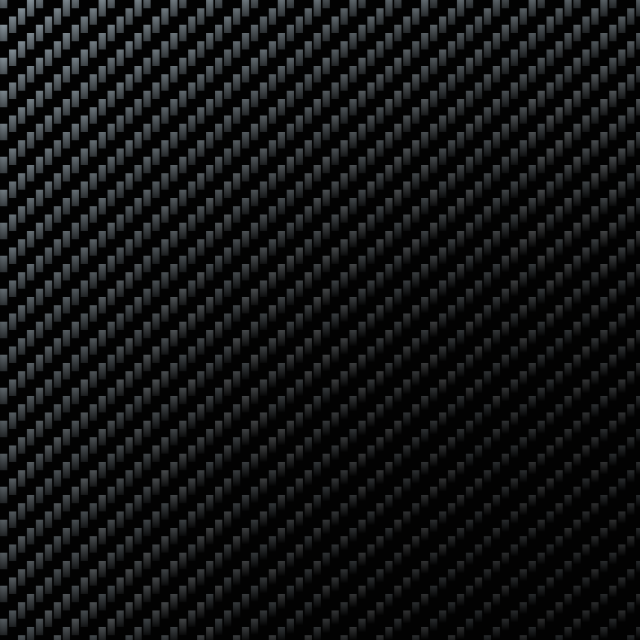
Give the GLSL for this texture, as a Shadertoy shader.

```glsl
// Carbon-fibre twill: narrow columns of upright tow segments on black, each
// column raised one step above its left neighbour, so the rows climb diagonally.
// Every segment fades downward; a broad sheen brightens the upper left.

const vec2 GRID = vec2(71.44, 77.58);        // columns and steps across the canvas
const float TWILL = 4.0;                     // steps in one vertical repeat
const vec2 HALF_TOW = vec2(0.41, 1.0);       // half size, in columns and steps
const vec3 BACKGROUND = vec3(0.006, 0.007, 0.008);
const vec3 COOL_TINT = vec3(0.87, 0.95, 1.0);
const vec3 WARM_TINT = vec3(0.97, 0.95, 0.94);
const vec2 DARK_CENTRE = vec2(0.90, 0.95);   // measured from the upper left

float hash(vec2 p) {
    vec3 q = fract(vec3(p.xyx) * 0.1031);
    q += dot(q, q.yzx + 33.33);
    return fract((q.x + q.y) * q.z);
}

// Smooth coverage of a box centred at zero; pixel is one pixel in grid units.
float boxCoverage(vec2 p, vec2 halfSize, vec2 pixel) {
    vec2 edge = clamp((halfSize - abs(p)) / pixel + 0.5, 0.0, 1.0);
    return edge.x * edge.y;
}

// Brightness at the top of a segment, growing away from the dark corner.
float sheen(vec2 uv) {
    vec2 d = uv - DARK_CENTRE;
    return 0.18 + 0.25 * dot(d, d);
}

// Colour of a segment; drop runs from 0 at its top to 1 at its bottom.
vec3 towColour(float light, float drop, float side, float seed) {
    float value = max(light - 0.24 * drop, 0.0);
    value *= 1.0 - 0.12 * side * side;
    value *= 0.95 + 0.10 * seed;
    float warmth = 0.65 * seed * (1.0 - smoothstep(0.2, 0.45, light));
    return value * mix(COOL_TINT, WARM_TINT, warmth);
}

void mainImage(out vec4 fragColor, in vec2 fragCoord) {
    vec2 uv = fragCoord / iResolution.xy;
    uv.y = 1.0 - uv.y;
    vec2 pixel = GRID / iResolution.xy;

    // Position inside the column and inside its shifted vertical repeat
    float x = uv.x * GRID.x + 0.09;
    float column = floor(x);
    float climb = uv.y * GRID.y + column + 0.5 * TWILL;
    vec2 local = vec2(fract(x) - 0.5, mod(climb, TWILL) - 0.5 * TWILL);
    float seed = hash(vec2(column, floor(climb / TWILL)));

    // Shade the segment and lay it over the background
    float drop = clamp(0.5 + 0.5 * local.y / HALF_TOW.y, 0.0, 1.0);
    vec3 tow = towColour(sheen(uv), drop, local.x / HALF_TOW.x, seed);
    float cover = boxCoverage(local, HALF_TOW, pixel);
    fragColor = vec4(mix(BACKGROUND, max(tow, BACKGROUND), cover), 1.0);
}
```
